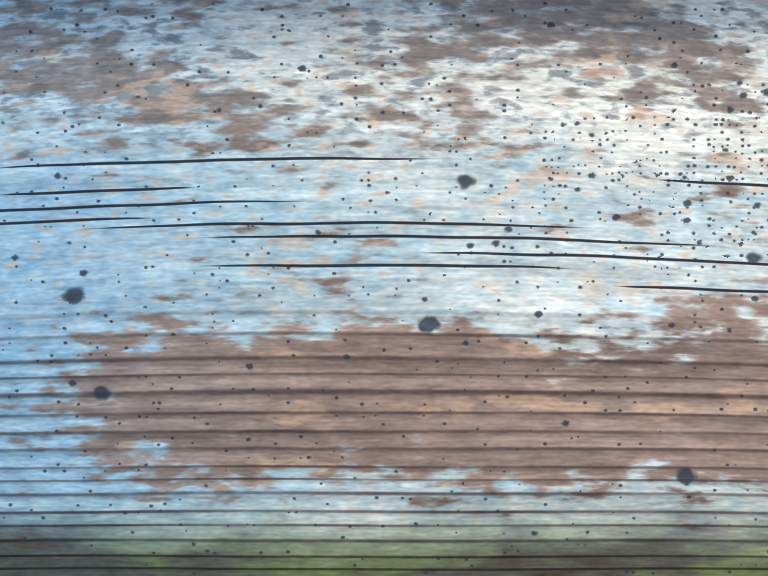
A WebGL 1 fragment shader for this texture:

```glsl
precision highp float;
uniform vec2 u_resolution;

vec2 hash2(vec2 c) {
  vec3 q = fract(c.xyx * vec3(0.1031, 0.1030, 0.0973));
  q += dot(q, q.yzx + 33.33);
  return fract((q.xx + q.yz) * q.zy);
}

float corner(vec2 cell, vec2 offset) {
  return dot(hash2(cell) * 2.0 - 1.0, offset);
}

float gradientNoise(vec2 p) {
  vec2 i = floor(p), f = fract(p), e = vec2(1.0, 0.0);
  vec2 u = f * f * f * (f * (f * 6.0 - 15.0) + 10.0);
  return mix(mix(corner(i, f), corner(i + e, f - e), u.x),
             mix(corner(i + e.yx, f - e.yx), corner(i + 1.0, f - 1.0), u.x), u.y);
}

float fbm(vec2 p) {
  float sum = 0.0, amp = 1.0;
  for (int i = 0; i < 4; i++) {
    sum += amp * gradientNoise(p);
    p = p * 2.03 + 17.3;
    amp *= 0.5;
  }
  return sum;
}

// Scattered dirt: one ragged dot in some cells of a grid
float specks(vec2 p, float cells, float density) {
  vec2 q = p * cells;
  vec2 cell = floor(q), rnd = hash2(cell + 71.0);
  vec2 d = fract(q) - mix(vec2(0.3), vec2(0.7), hash2(cell + 9.0));
  float radius = 0.08 + 0.16 * rnd.y;
  float dist = length(d * vec2(0.8, 1.0)) + 0.12 * gradientNoise(q * 4.0);
  float soft = 0.05 + cells / u_resolution.y * 0.6;
  return step(rnd.x, density) * (1.0 - smoothstep(radius - soft, radius + soft, dist));
}

// Long thin drying cracks that taper at both ends
float cracks(float x, float grain) {
  float dark = 0.0, px = 1.0 / u_resolution.y;
  for (int i = 0; i < 10; i++) {
    float k = float(i);
    vec2 rnd = hash2(vec2(k * 7.0 + 3.0, 41.0));
    float level = 0.51 + 0.023 * k + 0.012 * rnd.y;
    float halfLength = 0.18 + 0.42 * rnd.x;
    float along = abs(x - 1.33 * hash2(vec2(k, 5.0)).y) / halfLength;
    float taper = 1.0 - smoothstep(0.4, 1.0, along);
    float wobble = 0.003 * gradientNoise(vec2(x * 7.0, k * 3.7));
    float width = 0.0022 * taper;
    float line = 1.0 - smoothstep(width * 0.4, width + px, abs(grain - level + wobble));
    dark = max(dark, line * smoothstep(0.0, 0.3, taper));
  }
  return dark;
}

void main() {
  vec2 uv = gl_FragCoord.xy / u_resolution;
  vec2 p = gl_FragCoord.xy / u_resolution.y;
  float grain = p.y + 0.07 * p.y * (p.x - 0.6) * (p.x - 0.6)
              + 0.006 * gradientNoise(vec2(p.x * 2.0, p.y * 6.0));
  vec2 g = vec2(p.x, grain);

  float broad = fbm(g * vec2(2.6, 7.0) + 4.0);
  float patches = fbm(g * vec2(13.0, 42.0));
  float flakes = fbm(g * vec2(24.0, 58.0) + 31.0);
  float fibre = gradientNoise(g * vec2(22.0, 170.0)) + 0.7 * gradientNoise(g * vec2(70.0, 210.0));
  float streak = fbm(g * vec2(1.4, 34.0) + 8.0);
  float upper = smoothstep(0.62, 0.85, p.y + 0.1 * broad);

  // Bare wood, brown with warm pale scars
  vec3 wood = mix(vec3(0.45, 0.40, 0.39), vec3(0.68, 0.61, 0.58), clamp(0.5 + 0.8 * streak + 0.4 * patches, 0.0, 1.0));
  float scar = smoothstep(0.25, 0.5, fbm(g * vec2(5.0, 15.0) + 53.0) + 0.2 * flakes);
  wood = mix(wood, vec3(0.78, 0.67, 0.58), 0.6 * scar);
  wood = mix(wood, vec3(0.53, 0.53, 0.54) + 0.15 * flakes, 0.6 * upper);

  // Worn paint, blue on the left and chalky on the right
  float chalk = clamp(0.15 + 0.55 * uv.x + 0.4 * upper + 0.5 * flakes + 0.5 * broad, 0.0, 1.0);
  vec3 paint = mix(vec3(0.55, 0.69, 0.78), vec3(0.83, 0.86, 0.86), chalk);
  paint *= 1.0 + 0.12 * patches + 0.15 * streak;

  float belt = (p.y - 0.31) / 0.13;
  float bare = exp(-belt * belt) * smoothstep(-0.05, 0.28, uv.x + 0.2 * broad);
  float cover = 0.36 - 0.95 * bare - 0.3 * upper + 0.75 * broad + 0.65 * patches;
  vec3 color = mix(wood, paint, smoothstep(-0.14, 0.16, cover));
  color = mix(color, vec3(0.76, 0.65, 0.58), 0.45 * smoothstep(0.2, 0.55, scar * 0.5 + flakes) * smoothstep(0.4, 0.55, p.y));
  color = mix(color, vec3(0.42, 0.43, 0.46), 0.65 * upper * smoothstep(0.1, 0.45, patches * 0.7 - flakes * 0.6));

  // Growth rings, closer together towards the lower edge
  float phase = 42.0 * grain - 18.0 * grain * grain + 0.9 * gradientNoise(vec2(3.0, grain * 17.0));
  float ring = fract(phase);
  float lower = 1.0 - smoothstep(0.38, 0.5, grain);
  float ringDist = abs(ring - 0.5) / 36.0;
  float ringLine = 1.0 - smoothstep(0.0006, 0.0026 + 1.0 / u_resolution.y, ringDist);
  float ringFade = clamp(0.6 + 0.9 * gradientNoise(vec2(p.x * 3.0, floor(phase) * 5.3)), 0.0, 1.0);
  color *= 1.0 - 0.16 * lower * smoothstep(0.0, 0.5, ring) * (1.0 - smoothstep(0.5, 0.6, ring));
  color = mix(color, vec3(0.23, 0.19, 0.21), 0.75 * lower * ringLine * ringFade);

  // Damp mossy lower edge
  float damp = 1.0 - smoothstep(0.01, 0.16, p.y + 0.05 * broad);
  vec3 moss = mix(vec3(0.27, 0.26, 0.23), vec3(0.35, 0.40, 0.23), smoothstep(-0.2, 0.4, broad + 0.5 * patches));
  color = mix(color, moss * (1.0 - 0.5 * ringLine), 0.85 * damp);

  // Fibre, cracks and dirt
  color *= 1.0 + 0.17 * fibre;
  color = mix(color, vec3(0.12, 0.13, 0.16), 0.88 * cracks(p.x, grain));
  float dirty = smoothstep(0.35, 1.0, uv.x) * exp(-pow((p.y - 0.68) / 0.13, 2.0));
  float clump = smoothstep(-0.3, 0.4, fbm(p * 9.0));
  float dirt = max(specks(p, 85.0, 0.06 + 0.6 * dirty * clump), specks(p + 3.7, 42.0, 0.02 + 0.22 * dirty * clump));
  dirt = max(dirt, specks(p + 8.1, 16.0, 0.02));
  color = mix(color, vec3(0.19, 0.22, 0.27), 0.8 * dirt);

  // Uneven light: bright to the right, dim and cool along the top
  color *= 1.0 + 0.1 * exp(-4.0 * dot(uv - vec2(0.85, 0.65), uv - vec2(0.85, 0.65)));
  color *= mix(vec3(1.0), vec3(0.62, 0.68, 0.75), smoothstep(0.86, 1.02, p.y + 0.08 * streak));
  color *= mix(vec3(0.94, 1.0, 1.05), vec3(1.02, 1.0, 0.98), smoothstep(0.0, 0.5, uv.x));
  gl_FragColor = vec4(clamp(color, 0.0, 1.0), 1.0);
}
```
